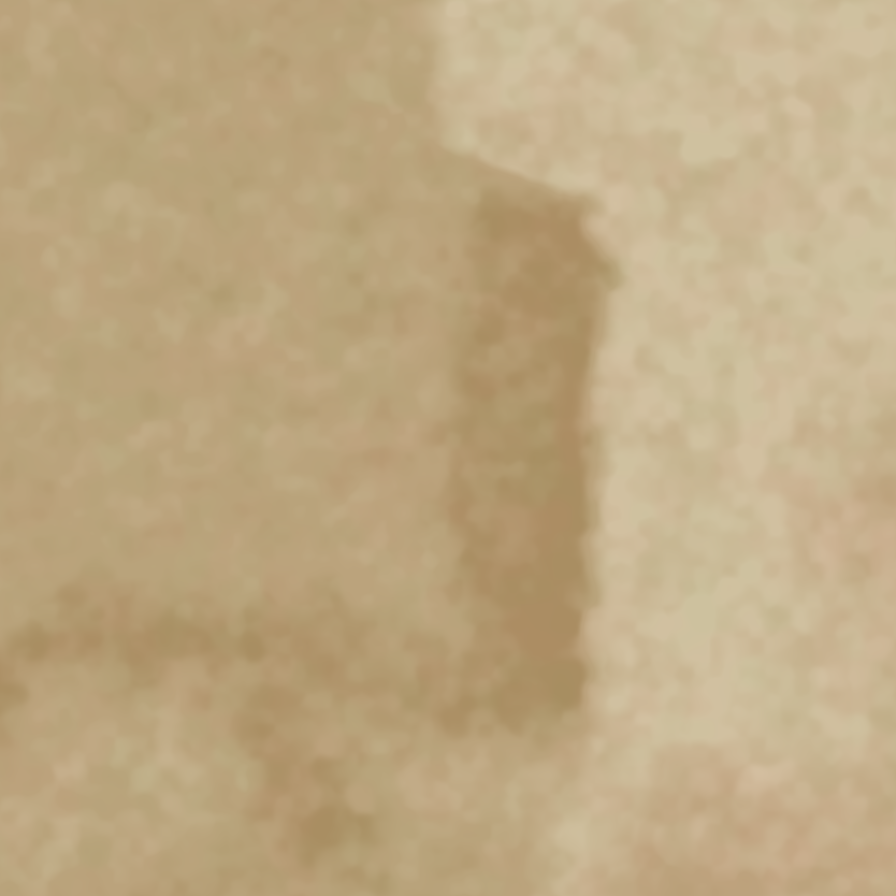
Give the GLSL for this texture, as a Shadertoy shader.

```glsl
vec3 hash3(vec2 cell) {
    vec3 q = fract(vec3(cell.xyx) * vec3(0.1031, 0.1030, 0.0973));
    q += dot(q, q.yxz + 33.33);
    return fract((q.xxy + q.yzz) * q.zyx);
}

// Cellular noise with soft borders; three independent channels around zero
vec3 softCells(vec2 p) {
    vec2 base = floor(p);
    vec3 sum = vec3(0.0);
    float total = 0.0;
    for (int j = -1; j <= 1; j++) {
        for (int i = -1; i <= 1; i++) {
            vec2 cell = base + vec2(i, j);
            vec2 d = p - cell - 0.2 - 0.6 * hash3(cell + 71.0).xy;
            float weight = exp(-5.0 * dot(d, d));
            sum += weight * hash3(cell);
            total += weight;
        }
    }
    return sum / total - 0.5;
}

// Soft elliptical stain
float stain(vec2 p, vec2 center, vec2 radius) {
    vec2 d = (p - center) / radius;
    return exp(-dot(d, d));
}

// Soft stroke between two points
float stroke(vec2 p, vec2 a, vec2 b, float width) {
    vec2 ab = b - a;
    float t = clamp(dot(p - a, ab) / dot(ab, ab), 0.0, 1.0);
    float d = length(p - a - ab * t) / width;
    return exp(-d * d);
}

void mainImage(out vec4 fragColor, in vec2 fragCoord) {
    vec2 uv = fragCoord / iResolution.xy;
    vec3 blotch = softCells(uv * 11.0 + 3.0);
    vec3 grain = softCells(uv * 34.0 + 40.0);
    vec3 fine = softCells(uv * 62.0 + 90.0);
    vec2 p = uv + 0.035 * blotch.xy + 0.012 * grain.xy;

    // Pale area: upper right, with a step where the strip begins
    float edge = mix(0.665, 0.48, smoothstep(0.76, 0.84, p.y));
    float pale = smoothstep(edge - 0.025, edge + 0.035, p.x);
    pale *= smoothstep(0.02, 0.19, p.y + 0.1 * stain(p, vec2(0.65, 0.05), vec2(0.08)));
    float tone = 0.48 + 0.43 * pale;

    // Dark upright strip, deepest along its right side
    float strip = smoothstep(0.47, 0.54, p.x) * (1.0 - smoothstep(0.645, 0.68, p.x));
    strip *= smoothstep(0.12, 0.24, p.y) * (1.0 - smoothstep(0.75, 0.81, p.y));
    tone -= 0.32 * strip;
    tone -= 0.14 * stroke(p, vec2(0.62, 0.22), vec2(0.66, 0.73), 0.025);

    // Dark bands across the lower left
    float band = stroke(p, vec2(-0.02, 0.21), vec2(0.08, 0.30), 0.05);
    band = max(band, stroke(p, vec2(0.08, 0.30), vec2(0.33, 0.28), 0.055));
    band = max(band, stroke(p, vec2(0.33, 0.26), vec2(0.52, 0.20), 0.055));
    band = max(band, stroke(p, vec2(0.30, 0.22), vec2(0.35, 0.07), 0.065));
    band = max(band, 0.6 * stroke(p, vec2(0.35, 0.07), vec2(0.18, -0.02), 0.05));
    tone -= 0.33 * band * (1.0 - 0.8 * strip);

    // Faded patches below, tan patches within the pale area
    tone += 0.15 * stain(p, vec2(0.14, 0.14), vec2(0.13, 0.10));
    tone += 0.14 * stain(p, vec2(0.51, 0.12), vec2(0.07, 0.06));
    tone += 0.34 * stain(p, vec2(0.64, 0.05), vec2(0.05, 0.08));
    tone += 0.10 * stain(p, vec2(0.81, 0.21), vec2(0.06, 0.14));
    tone -= 0.20 * stain(p, vec2(0.60, 0.85), vec2(0.09, 0.04));
    float warm = stain(p, vec2(0.99, 0.40), vec2(0.08, 0.16));
    warm = max(warm, stain(p, vec2(0.92, 0.03), vec2(0.24, 0.12)));
    tone -= 0.26 * warm * pale;
    tone += 0.12 * warm * (1.0 - pale);

    // Mottling in brightness
    tone += 0.12 * blotch.z + 0.23 * grain.z + 0.15 * fine.z;

    vec3 darkTan = vec3(0.665, 0.555, 0.385);
    vec3 midTan = vec3(0.73, 0.64, 0.485);
    vec3 paleSand = vec3(0.815, 0.755, 0.625);
    vec3 color = mix(darkTan, midTan, smoothstep(0.0, 0.5, tone));
    color = mix(color, paleSand, clamp(2.0 * tone - 1.0, 0.0, 1.0));

    // Slight drift between rosy and olive
    float tint = 0.6 * grain.x + 0.5 * blotch.x + 0.4 * warm;
    color += tint * vec3(0.028, -0.008, 0.012);
    fragColor = vec4(color, 1.0);
}
```
